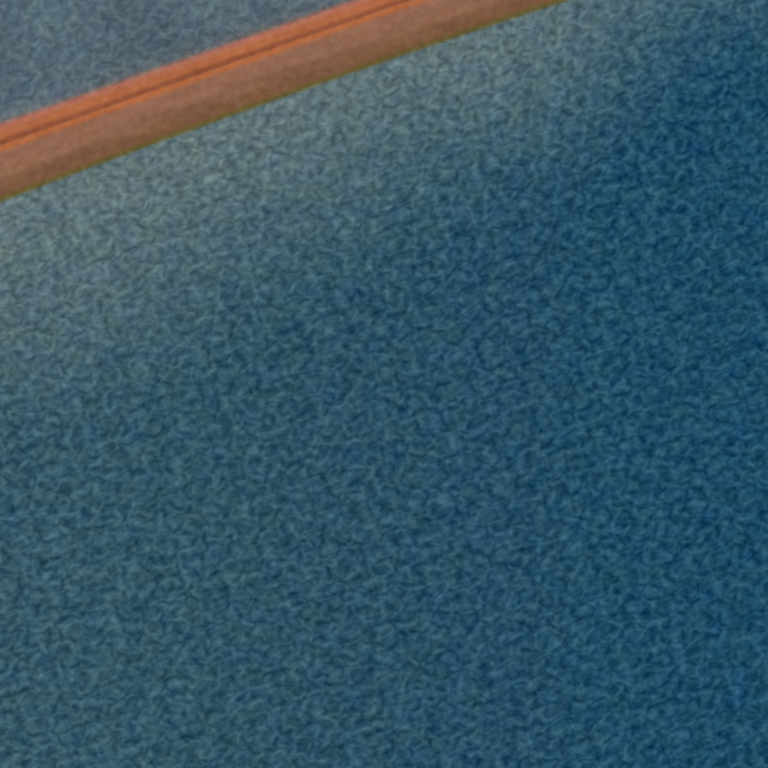
This texture is drawn by a WebGL 2 fragment shader. Its source:

```glsl
#version 300 es
precision highp float;
// A grained slate-blue surface crossed near its top left by a copper trim strip.
// The surface is a soft gradient plus layered gradient noise; the strip is
// a colour profile laid across the space between two gently sloped edges.

uniform vec2 u_resolution;
out vec4 fragColor;

const vec3 DEEP_LEFT = vec3(0.185, 0.322, 0.388);
const vec3 DEEP_RIGHT = vec3(0.115, 0.292, 0.395);
const vec3 HAZE = vec3(0.375, 0.450, 0.465);
const vec3 UPPER_PANEL = vec3(0.330, 0.405, 0.445);
const vec3 OLIVE = vec3(0.390, 0.345, 0.170);
const vec3 BROWN = vec3(0.480, 0.340, 0.250);
const vec3 TAN = vec3(0.570, 0.405, 0.325);
const vec3 ORANGE = vec3(0.690, 0.410, 0.260);
const vec3 RUST = vec3(0.560, 0.325, 0.225);
const vec3 PINK = vec3(0.700, 0.435, 0.350);

const float GRAIN_SCALE = 92.0;    // grain cells across the canvas
const float GRAIN_CONTRAST = 0.125;
const float STRIP_GRAIN = 0.28;    // share of the grain left on the strip
const float TINT_CONTRAST = 0.030;
const float HAZE_REACH = 0.37;     // how far the pale haze spreads below
const float EDGE_SOFTNESS = 0.0045;

float hash(vec2 p) {
    return fract(sin(dot(p, vec2(127.1, 311.7))) * 43758.5453);
}

vec2 gradientAt(vec2 cell) {
    float angle = 6.28318 * hash(cell);
    return vec2(cos(angle), sin(angle));
}

float gradientNoise(vec2 p) {
    vec2 cell = floor(p);
    vec2 f = fract(p);
    vec2 w = f * f * f * (f * (f * 6.0 - 15.0) + 10.0);
    vec2 e = vec2(0.0, 1.0);
    float a = dot(gradientAt(cell), f);
    float b = dot(gradientAt(cell + e.yx), f - e.yx);
    float c = dot(gradientAt(cell + e.xy), f - e.xy);
    float d = dot(gradientAt(cell + e.yy), f - e.yy);
    return mix(mix(a, b, w.x), mix(c, d, w.x), w.y);
}

// Short wormy grains, slightly longer along the strip direction
float grain(vec2 uv) {
    vec2 p = mat2(0.94, -0.34, 0.34, 0.94) * uv * vec2(GRAIN_SCALE);
    p *= vec2(0.88, 1.1);
    p += 0.5 * vec2(gradientNoise(p * 0.6 + 31.0), gradientNoise(p * 0.6 + 77.0));
    return gradientNoise(p)
         + 0.70 * gradientNoise(p * 1.75 + 19.3)
         + 0.30 * gradientNoise(p * 0.35 + 53.7);
}

float lowerEdge(float x) { return 0.737 + 0.385 * x - 0.040 * x * x; }
float upperEdge(float x) { return 0.837 + 0.350 * x; }

// Blue field: pale beside the strip, deeper with distance and to the right
vec3 fieldColor(vec2 uv, float below) {
    vec3 deep = mix(DEEP_LEFT, DEEP_RIGHT, smoothstep(0.25, 1.05, uv.x));
    float cloud = 0.06 * gradientNoise(uv * 4.0 + 8.0);
    float haze = 1.0 - smoothstep(0.0, HAZE_REACH, below + 0.15 * uv.x * uv.x + cloud);
    float leftGlow = 0.14 * (1.0 - smoothstep(0.0, 0.45, uv.x));
    return mix(deep, HAZE, clamp(haze + leftGlow * (1.0 - haze), 0.0, 1.0));
}

// Colours across the strip, from its lower edge (0) to its upper edge (1)
vec3 stripColor(float v, float streak) {
    vec3 color = mix(OLIVE, BROWN, smoothstep(0.0, 0.13, v));
    color = mix(color, TAN, smoothstep(0.12, 0.50, v + 0.12 * streak));
    color = mix(color, ORANGE, smoothstep(0.60, 0.69, v));
    color = mix(color, RUST, smoothstep(0.71, 0.76, v));
    color = mix(color, ORANGE, smoothstep(0.77, 0.85, v));
    return mix(color, PINK, smoothstep(0.86, 0.98, v));
}

void main() {
    vec2 uv = gl_FragCoord.xy / u_resolution;
    float low = lowerEdge(uv.x);
    float high = upperEdge(uv.x);
    float soft = max(EDGE_SOFTNESS, 0.75 / u_resolution.y);

    // Surfaces on both sides of the strip
    float aboveStrip = smoothstep(high - soft, high + soft * 1.6, uv.y);
    float aboveLow = smoothstep(low - soft, low + soft, uv.y);
    vec3 field = fieldColor(uv, max(low - uv.y, 0.0));
    vec3 panel = UPPER_PANEL * (1.0 + 0.12 * gradientNoise(uv * 9.0));
    panel = mix(panel, PINK, 0.3 * exp(-max(uv.y - high, 0.0) / 0.010));

    // Strip with faint lengthwise streaks
    float v = (uv.y - low) / (high - low);
    float streak = gradientNoise(vec2(uv.x * 14.0, v * 7.0));
    vec3 strip = stripColor(v, streak) * (1.0 + 0.06 * streak);
    vec3 color = mix(field, strip, aboveLow);
    color = mix(color, panel, aboveStrip);

    // Fine light and dark grain, with a weak drift between green and violet
    float onStrip = aboveLow * (1.0 - aboveStrip);
    float strength = mix(1.0, STRIP_GRAIN, onStrip) * mix(1.0, 0.75, aboveStrip);
    float tint = gradientNoise(uv * 38.0 + 11.0);
    color += grain(uv) * GRAIN_CONTRAST * strength * vec3(0.95, 1.0, 0.92);
    color += tint * TINT_CONTRAST * strength * vec3(0.5, 0.3, -1.0);
    fragColor = vec4(clamp(color, 0.0, 1.0), 1.0);
}
```
